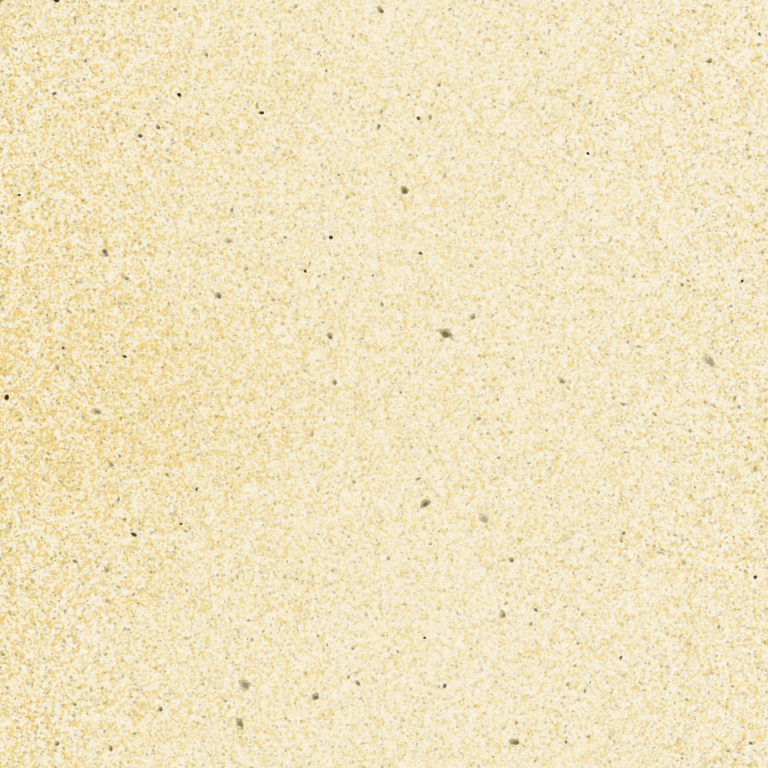
This texture is drawn by a WebGL 2 fragment shader. Its source:

```glsl
#version 300 es
precision highp float;
precision highp int;

uniform vec2 u_resolution;
out vec4 fragColor;

// Stone colours
const vec3 YELLOW = vec3(0.93, 0.82, 0.52);
const vec3 CREAM = vec3(0.96, 0.91, 0.765);
const vec3 PALE = vec3(0.972, 0.948, 0.89);
const vec3 GRIT_TINT = vec3(0.82, 0.805, 0.76);
const vec3 SPECK = vec3(0.55, 0.50, 0.36);
const vec3 PIT = vec3(0.66, 0.60, 0.43);
const vec3 PIT_CORE = vec3(0.40, 0.35, 0.22);
const vec3 HOLE = vec3(0.18, 0.16, 0.10);

// Grain, in cells per canvas height
const float FINE_GRAIN = 370.0;
const float MEDIUM_GRAIN = 190.0;
const float SHADE_GRAIN = 300.0;
const float GRAIN_CONTRAST = 1.3;
const float BASE_TONE = 0.59;

// Warm stain along the left side
const float STAIN_REACH = 0.36;
const float STAIN_HEIGHT = 0.46;
const float STAIN_SPREAD = 0.2;

// Spot radii (smallest, largest) in canvas heights
const vec2 FLECK_RADII = vec2(0.0018, 0.0055);
const vec2 GRIT_RADII = vec2(0.0007, 0.0017);
const vec2 SPECK_RADII = vec2(0.0007, 0.0019);
const vec2 PIT_RADII = vec2(0.0022, 0.0064);
const vec2 HOLE_RADII = vec2(0.0013, 0.0025);

// Turns that keep the noise lattices off the axes
const mat2 TURN_A = mat2(0.8, 0.6, -0.6, 0.8);
const mat2 TURN_B = mat2(0.923, -0.385, 0.385, 0.923);

// Integer PCG hash giving four values in 0..1
vec4 hash(ivec2 cell, uint seed) {
    uvec4 v = uvec4(uvec2(cell), seed, seed + 7u) * 1664525u + 1013904223u;
    v.x += v.y * v.w; v.y += v.z * v.x; v.z += v.x * v.y; v.w += v.y * v.z;
    v ^= v >> 16u;
    v.x += v.y * v.w; v.y += v.z * v.x; v.z += v.x * v.y; v.w += v.y * v.z;
    return vec4(v >> 8u) / 16777216.0;
}

float valueNoise(vec2 p, uint seed) {
    ivec2 cell = ivec2(floor(p));
    vec2 f = fract(p);
    f = f * f * (3.0 - 2.0 * f);
    float bottom = mix(hash(cell, seed).x, hash(cell + ivec2(1, 0), seed).x, f.x);
    float top = mix(hash(cell + ivec2(0, 1), seed).x, hash(cell + ivec2(1, 1), seed).x, f.x);
    return mix(bottom, top, f.y);
}

// Coverage of scattered, ragged, randomly turned ellipses
float spots(vec2 uv, float cells, float density, vec2 radii, uint seed) {
    float edge = 0.9 / u_resolution.y;
    float ragged = 0.6 + 0.8 * valueNoise(TURN_A * uv * 230.0, seed + 50u);
    ivec2 home = ivec2(floor(uv * cells));
    float coverage = 0.0;
    for (int y = -1; y <= 1; y++) {
        for (int x = -1; x <= 1; x++) {
            ivec2 cell = home + ivec2(x, y);
            vec4 place = hash(cell, seed);
            if (place.z > density) continue;
            vec4 form = hash(cell, seed + 1u);
            vec2 d = uv - (vec2(cell) + place.xy) / cells;
            float angle = form.x * 6.2832;
            float c = cos(angle), s = sin(angle);
            d = mat2(c, -s, s, c) * d;
            d.x /= 1.0 + 0.7 * form.y;
            float radius = mix(radii.x, radii.y, form.z * form.z);
            float inside = 1.0 - smoothstep(-edge, edge, length(d) * ragged - radius);
            coverage = max(coverage, inside * mix(0.35, 1.0, form.w));
        }
    }
    return coverage;
}

vec3 stoneRamp(float tone) {
    tone = clamp(tone, 0.0, 1.0) * 2.0;
    return tone < 1.0 ? mix(YELLOW, CREAM, tone) : mix(CREAM, PALE, tone - 1.0);
}

void main() {
    vec2 uv = gl_FragCoord.xy / u_resolution.y;

    // Broad tone: warm on the left, paler to the right
    float reach = exp(-pow(uv.x / STAIN_REACH, 2.0));
    float band = exp(-pow((uv.y - STAIN_HEIGHT) / STAIN_SPREAD, 2.0));
    float stain = reach * (0.10 + 0.15 * band);
    float clouds = valueNoise(TURN_B * uv * 6.0, 1u) - 0.5;
    float tone = BASE_TONE - stain + 0.06 * clouds;

    // Sandy grain, rougher near the sides
    float roughness = 0.9 + 0.5 * pow(abs(uv.x - 0.55) * 1.8, 2.0);
    float grain = 0.65 * valueNoise(TURN_A * uv * FINE_GRAIN, 2u)
                + 0.35 * valueNoise(TURN_B * uv * MEDIUM_GRAIN, 3u) - 0.5;
    vec3 color = stoneRamp(tone + grain * GRAIN_CONTRAST * roughness);

    // Faint grey shade and fine grit between the grains
    float shade = smoothstep(0.6, 1.0, valueNoise(TURN_B * uv * SHADE_GRAIN, 4u));
    float grit = spots(uv, 140.0, 0.36, GRIT_RADII, 60u);
    color *= mix(vec3(1.0), GRIT_TINT, min((0.35 * shade + grit) * roughness, 1.2));

    // Pale flecks and small specks
    color = mix(color, PALE, 0.75 * spots(uv, 42.0, 0.4, FLECK_RADII, 10u));
    color = mix(color, SPECK, 0.75 * spots(uv, 60.0, 0.16, SPECK_RADII, 20u));

    // Shaded pits, then the darkest holes
    float pit = spots(uv, 13.0, 0.28, PIT_RADII, 30u);
    float core = spots(uv + vec2(-0.001, 0.0012), 13.0, 0.28, PIT_RADII * 0.55, 30u);
    color = mix(color, PIT, 0.85 * pit);
    color = mix(color, PIT_CORE, 0.75 * core);
    color = mix(color, HOLE, spots(uv, 14.0, 0.2, HOLE_RADII, 40u));

    fragColor = vec4(color, 1.0);
}
```
